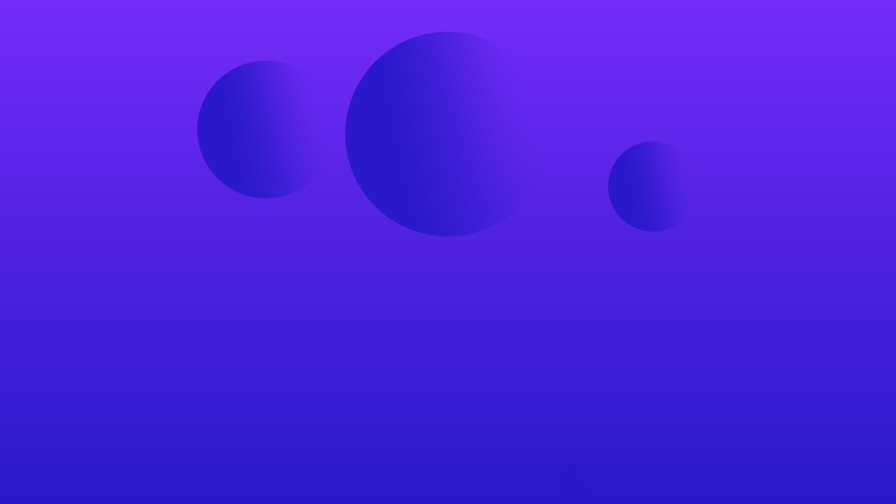
Give the GLSL for this background, as a Shadertoy shader.

```glsl
#define TOP_COLOR vec3(0.455, 0.172, 0.970)
#define MID_COLOR vec3(0.305, 0.130, 0.882)
#define LOW_COLOR vec3(0.160, 0.098, 0.792)
#define FADE_AXIS vec2(0.985, 0.174)
#define FADE_START -0.65
#define FADE_END 0.90
#define DISC_COUNT 4

// Centre and radius, in units of the canvas height
const vec3 DISCS[DISC_COUNT] = vec3[](
    vec3(0.528, 0.743, 0.1366),
    vec3(0.888, 0.734, 0.2030),
    vec3(1.296, 0.630, 0.0895),
    vec3(1.153, 0.034, 0.0510)
);

// Vertical sky blend, through a middle tone
vec3 backdrop(float height) {
    vec3 lower = mix(LOW_COLOR, MID_COLOR, smoothstep(-0.25, 0.75, height) * 1.45 - 0.22);
    vec3 upper = mix(MID_COLOR, TOP_COLOR, (height - 0.5) * 2.0);
    return mix(lower, upper, smoothstep(0.4, 0.6, height));
}

// Coverage of a disc that dissolves along the fade axis
float discCoverage(vec2 point, vec3 disc, float pixel) {
    vec2 offset = point - disc.xy;
    float edge = smoothstep(pixel, -pixel, length(offset) - disc.z);
    float along = dot(offset, FADE_AXIS) / disc.z;
    return edge * (1.0 - smoothstep(FADE_START, FADE_END, along));
}

void mainImage(out vec4 fragColor, in vec2 fragCoord) {
    vec2 point = fragCoord / iResolution.y;
    float pixel = 0.75 / iResolution.y;
    vec3 color = backdrop(point.y);

    // Shaded discs
    for (int i = 0; i < DISC_COUNT; i++) {
        color = mix(color, LOW_COLOR, discCoverage(point, DISCS[i], pixel));
    }
    fragColor = vec4(color, 1.0);
}
```
